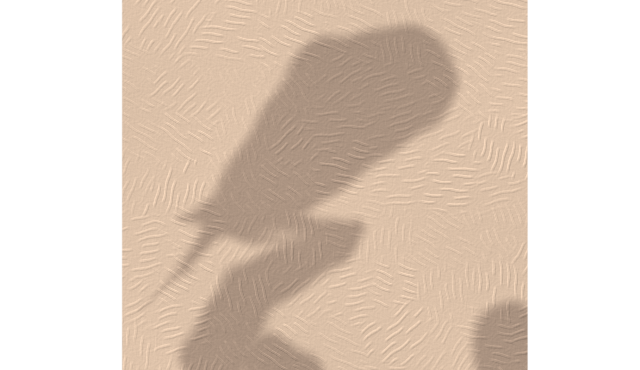
Reproduce this texture procedurally as a Shadertoy shader.

```glsl
// Soft cast shadows on a combed sand-coloured plaster panel with white margins.

float hash(vec2 p) {
    return fract(sin(dot(p, vec2(127.1, 311.7))) * 43758.5);
}

// Capsule whose ends are (x, y, radius).
float taper(vec2 p, vec3 a, vec3 b) {
    vec2 axis = b.xy - a.xy;
    float t = clamp(dot(p - a.xy, axis) / dot(axis, axis), 0.0, 1.0);
    return length(p - a.xy - axis * t) - mix(a.z, b.z, t);
}

float blend(float a, float b) {
    float h = max(0.02 - abs(a - b), 0.0) / 0.02;
    return min(a, b) - h * h * 0.005;
}

float shadowDistance(vec2 p) {
    // Large slanted lobe
    vec3 crown = vec3(1.085, 0.783, 0.146);
    vec3 shoulder = vec3(0.897, 0.787, 0.112);
    float d = taper(p, crown, shoulder);
    d = blend(d, taper(p, crown, vec3(0.774, 0.540, 0.130)));
    d = blend(d, taper(p, shoulder, vec3(0.695, 0.462, 0.115)));
    d = blend(d, taper(p, vec3(0.695, 0.439, 0.094), vec3(0.594, 0.413, 0.056)));

    // Spur and thin fading tail
    vec3 bend = vec3(0.500, 0.278, 0.008);
    d = blend(d, taper(p, vec3(0.560, 0.422, 0.025), vec3(0.489, 0.408, 0.003)));
    d = blend(d, taper(p, vec3(0.575, 0.383, 0.030), bend));
    d = blend(d, taper(p, bend, vec3(0.381, 0.166, -0.008)));

    // Curved lower stem
    vec3 hook = vec3(0.908, 0.350, 0.058);
    vec3 elbow = vec3(0.673, 0.211, 0.076);
    d = blend(d, taper(p, vec3(0.706, 0.413, 0.072), vec3(0.863, 0.354, 0.045)));
    d = blend(d, taper(p, hook, vec3(0.957, 0.381, 0.025)));
    d = blend(d, taper(p, hook, elbow));
    d = blend(d, taper(p, elbow, vec3(0.578, 0.036, 0.090)));
    d = blend(d, taper(p, vec3(0.729, 0.013, 0.085), vec3(0.818, -0.009, 0.056)));

    // Block in the lower right corner
    return min(d, taper(p, vec3(1.379, 0.081, 0.103), vec3(1.420, -0.054, 0.130)));
}

// Cellular patches of broken, nearly straight ridges, each combed its own way.
float plasterHeight(vec2 p) {
    vec2 cell = floor(p * 7.0);
    float sum = 0.0, total = 0.0;
    for (int j = -1; j <= 1; j++)
    for (int i = -1; i <= 1; i++) {
        vec2 id = cell + vec2(i, j);
        vec2 site = id + 0.15 + 0.7 * vec2(hash(id), hash(id + 37.0));
        vec2 offset = p * 7.0 - site;
        float angle = 3.1416 * hash(id + 11.0);
        vec2 q = mat2(cos(angle), sin(angle), -sin(angle), cos(angle)) * p;
        float wobble = 0.13 * sin(q.y * 31.0 + 6.0 * hash(id + 5.0))
                     + 0.07 * sin(q.y * 97.0 + q.x * 61.0);
        float stripe = q.x * 52.0 + wobble;
        float seed = hash(vec2(floor(stripe), id.x + 9.0 * id.y));
        float profile = smoothstep(0.1, 0.9, sin(6.2832 * fract(stripe)));
        float dash = smoothstep(-0.7, 0.2, sin(q.y * (35.0 + 50.0 * seed) + 40.0 * seed));
        float weight = exp(-14.0 * dot(offset, offset));
        sum += weight * profile * dash * mix(0.4, 1.0, hash(id + 23.0));
        total += weight;
    }
    float grit = sin(p.x * 310.0 + 2.0 * sin(p.y * 173.0))
               * sin(p.y * 270.0 + 2.0 * sin(p.x * 139.0))
               + 0.6 * sin(p.x * 520.0 + 3.0 * sin(p.y * 211.0))
               * sin(p.y * 490.0 + 3.0 * sin(p.x * 187.0));
    return sum / max(total, 1e-7) + 0.12 * grit;
}

void mainImage(out vec4 fragColor, in vec2 fragCoord) {
    vec2 p = fragCoord / iResolution.y;
    float pixel = 1.0 / iResolution.y;

    // Penumbra and the pale gap above the stem
    vec2 edgeWave = 0.003 * sin(p.yx * 47.0 + vec2(0.0, 2.0));
    float shade = 1.0 - smoothstep(-0.024, 0.022, shadowDistance(p + edgeWave));
    vec2 gap = (p - vec2(0.765, 0.362)) / vec2(0.055, 0.022);
    shade *= 1.0 - 0.45 * exp(-dot(gap, gap));

    // Broad tint and raking light
    float drift = sin(p.x * 5.0 + 1.2 * sin(p.y * 4.0)) * sin(p.y * 6.0 + p.x * 2.0);
    vec3 lit = vec3(0.872, 0.765, 0.668) * (1.0 + 0.014 * drift);
    vec3 dark = vec3(0.670, 0.577, 0.506) * (1.0 + 0.018 * drift);
    float height = plasterHeight(p);
    float relief = clamp(plasterHeight(p + vec2(-0.0025, 0.0035)) - height, -0.9, 0.9);
    float tone = 1.0 - mix(0.105, 0.135, shade) * relief + 0.03 * (height - 0.25);
    vec3 wall = mix(lit, dark, shade) * tone;

    // Panel between the margins
    float panel = smoothstep(-pixel, pixel, 0.548 - abs(p.x - 0.878));
    fragColor = vec4(mix(vec3(1.0), wall, panel), 1.0);
}
```
